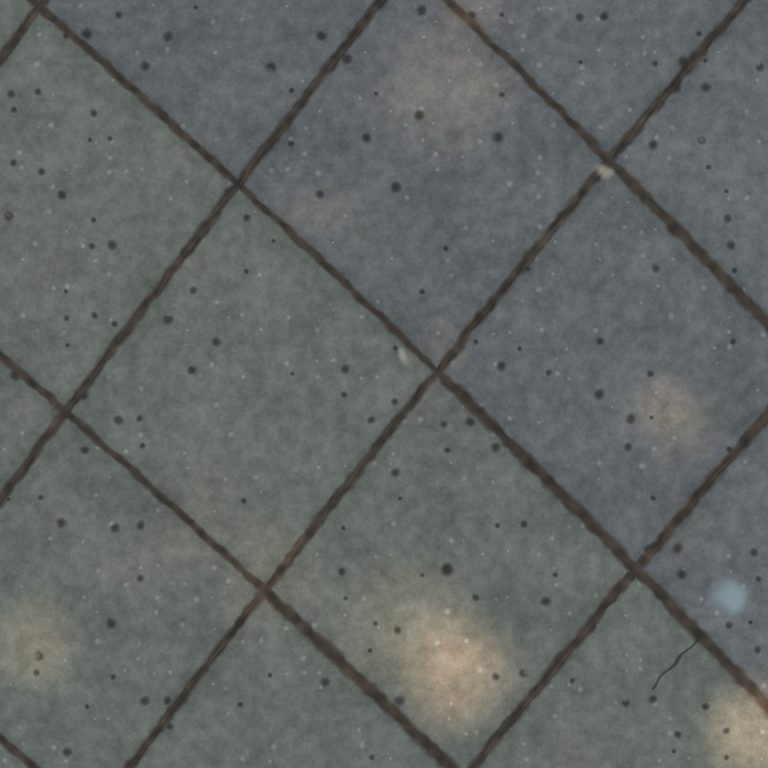
Reproduce this texture procedurally as a WebGL 1 fragment shader.

```glsl
precision highp float;
// Weathered grey paving: a slightly bent oblique lattice of square slabs with
// ragged earthy joints, mottled by gradient noise, scattered grit and stains,
// and warmed by soft patches of dappled sunlight.
uniform vec2 u_resolution;

const vec2 CROSSING = vec2(0.569, 0.516);    // one joint crossing, lattice origin
const vec2 STEP_DOWN = vec2(0.259, -0.251);  // lattice step to the lower right
const vec2 STEP_UP = vec2(0.2246, 0.280);    // lattice step to the upper right
const float BEND = 0.1;
const float SLAB_SIZE = 0.358;

const vec3 COOL_SLAB = vec3(0.376, 0.395, 0.408);
const vec3 GREEN_SLAB = vec3(0.384, 0.407, 0.393);
const vec3 WARM_DUST = vec3(0.455, 0.450, 0.425);
const vec3 JOINT_DARK = vec3(0.185, 0.175, 0.165);
const vec3 JOINT_EARTH = vec3(0.335, 0.295, 0.260);
const vec3 PALE_CHIP = vec3(0.60, 0.59, 0.55);
const vec3 BLUE_STAIN = vec3(0.53, 0.61, 0.64);
const vec3 SUN_GAIN = vec3(1.58, 1.40, 1.25);

float hash(vec2 p) {
  vec3 q = fract(p.xyx * 0.1031);
  q += dot(q, q.yzx + 33.33);
  return fract((q.x + q.y) * q.z);
}

vec2 gradient(vec2 cell) {
  float angle = 6.2832 * hash(cell);
  return vec2(cos(angle), sin(angle));
}

// Gradient noise, about -1 to 1
float noise(vec2 p) {
  vec2 i = floor(p), f = fract(p);
  vec2 s = f * f * f * (f * (f * 6.0 - 15.0) + 10.0);
  vec2 e = vec2(0.0, 1.0);
  float low = mix(dot(gradient(i), f), dot(gradient(i + e.yx), f - e.yx), s.x);
  float high = mix(dot(gradient(i + e), f - e), dot(gradient(i + e.yy), f - e.yy), s.x);
  return 1.4 * mix(low, high, s.y);
}

float fbm(vec2 p) {
  float sum = 0.0, weight = 0.5;
  for (int i = 0; i < 4; i++) {
    sum += weight * noise(p);
    p = mat2(1.6, 1.2, -1.2, 1.6) * p + 17.3;
    weight *= 0.55;
  }
  return sum;
}

// Canvas point to lattice coordinates, with crossings at the integers
vec2 toLattice(vec2 p) {
  vec2 q = p - CROSSING;
  q.y += BEND * q.x * q.x;
  float area = STEP_DOWN.x * STEP_UP.y - STEP_DOWN.y * STEP_UP.x;
  return vec2(q.x * STEP_UP.y - q.y * STEP_UP.x,
              STEP_DOWN.x * q.y - STEP_DOWN.y * q.x) / area;
}

float jointDistance(float across) {
  return abs(across - floor(across + 0.5)) * SLAB_SIZE;
}

float band(float d, float halfWidth, float pixel) {
  return 1.0 - smoothstep(halfWidth * 0.5 - pixel * 0.5, halfWidth * 1.3 + pixel * 0.5, d);
}

float softSpot(vec2 p, vec2 centre, float radius) {
  return 1.0 - smoothstep(radius * 0.25, radius * 1.15, length(p - centre));
}

// One jittered dot in some cells of a grid
float specks(vec2 p, float cells, float density, float seed) {
  vec2 cell = floor(p * cells);
  float pick = hash(cell + seed);
  vec2 jitter = vec2(hash(cell + seed + 5.1), hash(cell + seed + 9.7));
  vec2 centre = 0.3 + 0.4 * jitter;
  float radius = mix(0.10, 0.26, hash(cell + seed + 2.3));
  return step(pick, density) * softSpot(fract(p * cells), centre, radius);
}

float segmentDistance(vec2 p, vec2 a, vec2 b) {
  vec2 ab = b - a;
  return length(p - a - ab * clamp(dot(p - a, ab) / dot(ab, ab), 0.0, 1.0));
}

float sunlight(vec2 p) {
  float s = 0.75 * softSpot(p, vec2(0.595, 0.125), 0.095);
  s += 0.42 * softSpot(p, vec2(0.525, 0.185), 0.105);
  s += 0.42 * softSpot(p, vec2(0.575, 0.885), 0.095);
  s += 0.35 * softSpot(p, vec2(0.610, 0.985), 0.055);
  s += 0.42 * softSpot(p, vec2(0.865, 0.472), 0.055);
  s += 0.50 * softSpot(p, vec2(0.045, 0.160), 0.070);
  s += 0.95 * softSpot(p, vec2(0.985, 0.045), 0.085);
  s += 0.24 * softSpot(p, vec2(0.360, 0.250), 0.085);
  return min(s, 1.0);
}

void main() {
  vec2 p = gl_FragCoord.xy / u_resolution;
  float pixel = 1.0 / min(u_resolution.x, u_resolution.y);
  vec2 wobble = vec2(noise(p * 32.0), noise(p * 32.0 + 41.0));
  vec2 ragged = p + 0.0018 * wobble;
  vec2 lattice = toLattice(ragged);
  vec2 slab = floor(lattice);

  // Slab tint, mottling and grain
  vec3 color = mix(GREEN_SLAB, COOL_SLAB, step(0.0, slab.y));
  color *= 0.98 + 0.05 * hash(slab + 3.0);
  color = mix(color, WARM_DUST, 0.6 * smoothstep(0.05, 0.55, fbm(p * 5.0 + 8.0)));
  color += 0.055 * fbm(p * 13.0) + 0.075 * fbm(p * 55.0 + 20.0);
  color += 0.018 * noise(p * 210.0);
  color *= 1.0 - 0.40 * specks(ragged, 30.0, 0.16, 11.0);
  color += 0.09 * specks(ragged, 52.0, 0.14, 37.0);

  // Joints: thin to the left and thick to the right on falling lines
  float fray = 1.0 + 0.35 * noise(p * 75.0) + 0.2 * noise(p * 24.0);
  float fallingWidth = mix(0.0052, 0.0084, smoothstep(-0.1, 0.2, lattice.x));
  float rising = jointDistance(lattice.x), falling = jointDistance(lattice.y);
  float joint = max(band(rising, 0.0068 * fray, pixel), band(falling, fallingWidth * fray, pixel));
  float grime = exp(-min(rising, falling) / 0.010);
  float strands = noise(lattice * vec2(95.0, 9.0)) * step(rising, falling);
  float earth = clamp(0.35 + 0.45 * strands + 0.5 * noise(p * 60.0 + 5.0), 0.0, 1.0);
  color *= 1.0 - 0.14 * grime;
  color = mix(color, mix(JOINT_DARK, JOINT_EARTH, earth), 0.92 * joint);

  // Single marks: hairline crack, pebble, stain and chips
  float crack = segmentDistance(p + 0.006 * wobble, vec2(0.848, 0.105), vec2(0.905, 0.165));
  color *= 1.0 - 0.35 * band(crack, 0.002, pixel);
  color = mix(color, JOINT_DARK, 0.9 * softSpot(ragged, vec2(0.583, 0.258), 0.010));
  vec2 torn = p + 0.008 * wobble;
  color = mix(color, BLUE_STAIN, 0.8 * softSpot(torn, vec2(0.953, 0.223), 0.029));
  float chips = softSpot(torn, vec2(0.786, 0.778), 0.013) + softSpot(torn, vec2(0.525, 0.535), 0.009);
  color = mix(color, PALE_CHIP, 0.8 * chips);

  // Dappled light
  float light = sunlight(p + 0.012 * vec2(noise(p * 11.0), noise(p * 11.0 + 60.0)));
  gl_FragColor = vec4(color * mix(vec3(1.0), SUN_GAIN, light), 1.0);
}
```
